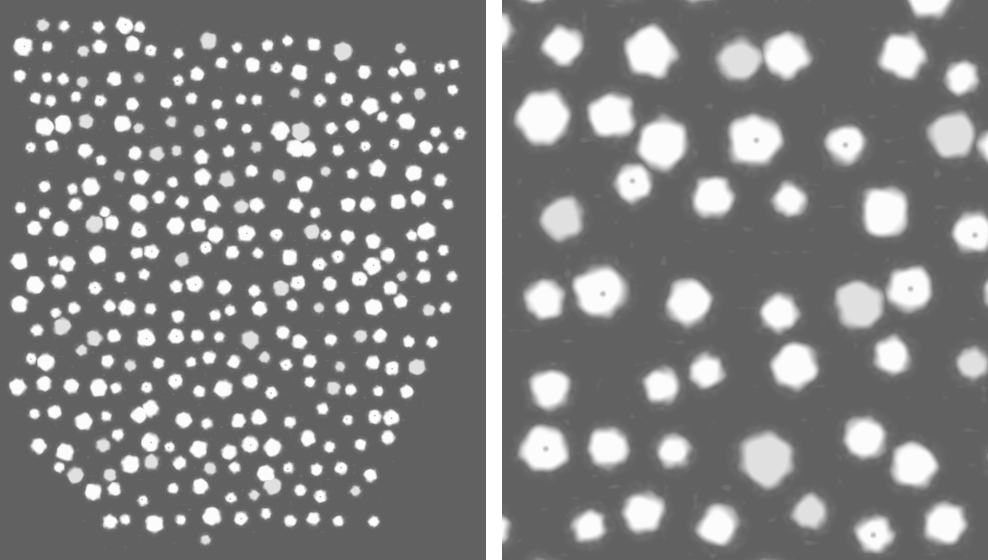
Left: the whole. Right: its middle third, enlarged.
Give the GLSL for this pattern, as a Shadertoy shader.

```glsl
// Soft white irregular dots scattered over a rounded patch on flat grey.

const vec3  GREY         = vec3(0.38);
const vec3  WHITE        = vec3(0.99);
const float CELL         = 0.047;   // mean dot spacing, in canvas heights
const float JITTER       = 0.54;    // random shift, in cells
const float DRIFT        = 0.45;    // smooth shift that hides the rows
const float RADIUS_MIN   = 0.0088;
const float RADIUS_RANGE = 0.0075;
const float EDGE_SOFT    = 0.0037;
const float WOBBLE       = 0.27;    // outline roughness, relative to radius
const float HALO_WIDTH   = 0.0085;
const float HALO_LEVEL   = 0.13;
const float SPECK_SHARE  = 0.16;    // dots with a dark centre
const float SPECK_RADIUS = 0.0028;
const float DIM_SHARE    = 0.14;    // dots fainter than the rest
const float FLECK_LEVEL  = 0.10;

vec2 hash2(vec2 p) {
    vec3 h = fract(p.xyx * vec3(0.1031, 0.1030, 0.0973));
    h += dot(h, h.yzx + 33.33);
    return fract((h.xx + h.yz) * h.zy);
}

float gradDot(vec2 corner, vec2 offset) {
    float angle = 6.2832 * hash2(corner).x;
    return dot(vec2(cos(angle), sin(angle)), offset);
}

// Gradient noise, roughly -0.7 to 0.7
float gradientNoise(vec2 p) {
    vec2 i = floor(p), f = p - i;
    vec2 u = f * f * f * (f * (f * 6.0 - 15.0) + 10.0);
    vec2 e = vec2(0.0, 1.0);
    return mix(mix(gradDot(i, f), gradDot(i + e.yx, f - e.yx), u.x),
               mix(gradDot(i + e.xy, f - e.xy), gradDot(i + 1.0, f - 1.0), u.x), u.y);
}

// Positive inside the patch: the smallest margin to its slanted sides
float patchMargin(vec2 p) {
    float left   = p.x - 0.03;
    float right  = 0.845 - 0.09 * (0.9 - p.y) - 0.3 * max(0.0, 0.4 - p.y) - p.x;
    float top    = 0.985 - 0.09 * p.x - p.y;
    float bottom = p.y - 0.02 - 0.08 * max(0.0, p.x - 0.2);
    float corner = (p.y - 0.27 + 1.4 * p.x) * 0.58;
    return min(min(min(left, right), min(top, bottom)), corner);
}

// Brightness of one dot with its halo; q is the offset from its centre
float dotInk(vec2 q, vec2 id) {
    vec2 shape = hash2(id + 71.3), look = hash2(id + 137.7);
    float radius = RADIUS_MIN + RADIUS_RANGE * pow(shape.x, 1.5);
    float rough = gradientNoise(q / radius * 1.3 + 40.0 * shape);
    float d = length(q) - radius * (1.0 + WOBBLE * rough);

    float soft = max(EDGE_SOFT, 1.0 / iResolution.y);
    float ink = 1.0 - smoothstep(-soft, soft, d);
    ink *= look.x < DIM_SHARE ? 0.82 : 1.0;

    // Small grey speck near the centre
    float hasSpeck = step(1.0 - SPECK_SHARE, look.x);
    float speckDist = length(q - (shape - 0.5) * 0.004);
    ink *= 1.0 - 0.45 * hasSpeck * (1.0 - smoothstep(0.0, SPECK_RADIUS, speckDist));

    // Faint, uneven halo
    float patchy = clamp(0.75 + gradientNoise(q * 260.0 + 90.0 * look), 0.0, 1.0);
    float halo = HALO_LEVEL * patchy * (1.0 - smoothstep(0.0, HALO_WIDTH, d));
    return max(ink, halo);
}

// Staggered grid of jittered dots, kept where the centre is in the patch
float scatteredDots(vec2 p) {
    vec2 g = p / CELL;
    float ink = 0.0;
    for (int j = -1; j <= 1; j++) {
        float row = floor(g.y) + float(j);
        float stagger = 0.5 * mod(row, 2.0);
        for (int i = -1; i <= 1; i++) {
            vec2 id = vec2(floor(g.x - stagger) + float(i), row);
            vec2 drift = vec2(gradientNoise(id * 0.31 + 5.2), gradientNoise(id * 0.31 + 47.9));
            vec2 centre = id + vec2(stagger + 0.5, 0.5);
            centre += JITTER * (hash2(id + 11.0) - 0.5) + DRIFT * drift;
            centre *= CELL;
            if (patchMargin(centre) > 0.0) ink = max(ink, dotInk(p - centre, id));
        }
    }
    return ink;
}

void mainImage(out vec4 fragColor, in vec2 fragCoord) {
    vec2 p = fragCoord / iResolution.y;
    float ink = scatteredDots(p);

    // Sparse faint flecks between the dots
    float fleck = smoothstep(0.36, 0.6, gradientNoise(p * vec2(105.0, 150.0)));
    fleck *= smoothstep(-0.02, 0.02, patchMargin(p));
    ink = max(ink, FLECK_LEVEL * fleck);

    fragColor = vec4(mix(GREY, WHITE, ink), 1.0);
}
```
